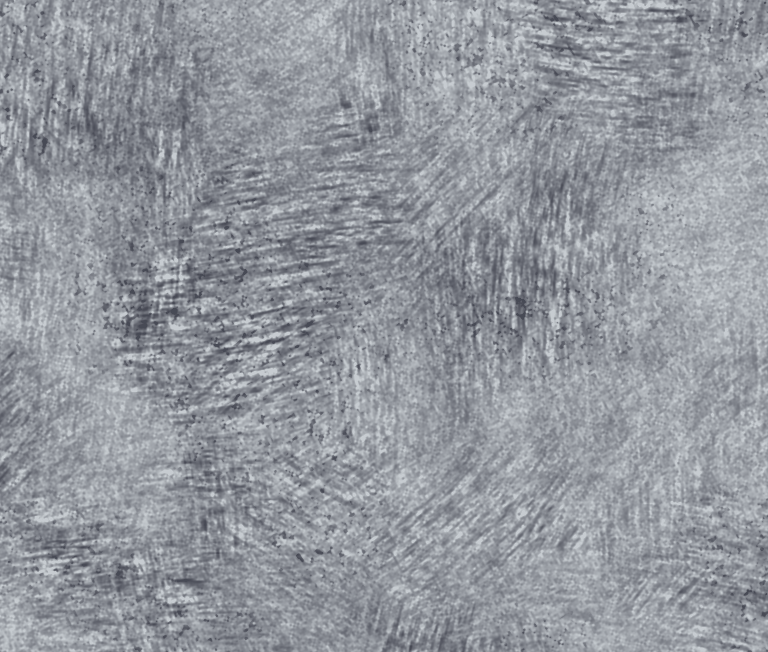
This texture is drawn by a Shadertoy shader. Its source:

```glsl
// Blue-grey plaster worked over with a dry brush.
// Cellular patches each carry their own stroke direction and pressure; two
// layers of short gritty bristle marks lie over clouds, mottling and grain.

const vec3 SHADOW_GREY = vec3(0.34, 0.35, 0.39);
const vec3 LIGHT_GREY = vec3(0.72, 0.74, 0.76);

float hash(vec2 p) {
    vec3 q = fract(vec3(p.xyx) * 0.1031);
    q += dot(q, q.yzx + 33.33);
    return fract((q.x + q.y) * q.z);
}

float valueNoise(vec2 p) {
    vec2 cell = floor(p);
    vec2 f = fract(p);
    f = f * f * (3.0 - 2.0 * f);
    float low = mix(hash(cell), hash(cell + vec2(1, 0)), f.x);
    float high = mix(hash(cell + vec2(0, 1)), hash(cell + vec2(1, 1)), f.x);
    return mix(low, high, f.y);
}

vec2 rotate(vec2 p, float angle) {
    float c = cos(angle);
    float s = sin(angle);
    return vec2(c * p.x + s * p.y, c * p.y - s * p.x);
}

float clouds(vec2 p) {
    float sum = 0.0;
    float amplitude = 0.5;
    for (int i = 0; i < 4; i++) {
        sum += amplitude * valueNoise(p);
        p = rotate(p, 0.65) * 2.1 + 17.0;
        amplitude *= 0.5;
    }
    return sum;
}

// Bristle marks along x: thin scratches broken up by short gritty dashes
float bristles(vec2 p, float seed) {
    p += 20.0 * seed;
    float scratch = valueNoise(p * vec2(15.0, 185.0));
    float dash = valueNoise(p * vec2(65.0, 250.0) + 31.0);
    return 0.45 * scratch + 0.55 * dash - 0.5;
}

// Blend of nearby brush patches: x = bristle relief, y = brush pressure
vec2 brushLayer(vec2 p, vec2 warp, float scale, float seed) {
    vec2 home = floor(p * scale);
    vec2 blend = vec2(0.0);
    float total = 0.0001;
    for (int y = -1; y <= 1; y++) {
        for (int x = -1; x <= 1; x++) {
            vec2 cell = home + vec2(x, y);
            vec2 key = cell + seed;
            vec2 jitter = vec2(hash(key + 11.0), hash(key + 23.0));
            float pressure = smoothstep(0.1, 1.0, hash(key + 37.0));
            float direction = floor(hash(key + 41.0) * 3.3) * 0.8;
            float angle = direction + 0.4 * (hash(key + 53.0) - 0.5);

            vec2 local = rotate(p - (cell + 0.15 + 0.7 * jitter) / scale, angle);
            float bend = 1.2 * (hash(key + 67.0) - 0.5);
            vec2 stroke = local + vec2(0.0, bend * local.x * local.x);
            float relief = bristles(stroke, hash(key + 71.0));

            // Warp and relief make the patch borders ragged; strokes stay straight
            vec2 reach = (local + warp) * scale * vec2(0.85, 1.1);
            reach.x += 0.4 * relief;
            float weight = exp(-10.0 * dot(reach, reach));
            blend += weight * vec2(relief * (0.25 + 0.75 * pressure), pressure);
            total += weight;
        }
    }
    return blend / total;
}

// Irregular dark specks gathered in loose groups
float specks(vec2 p, float grain) {
    float groups = smoothstep(0.35, 0.75, valueNoise(p * 6.0 + 9.0));
    float shape = 0.65 * valueNoise(rotate(p, 0.9) * 120.0) + 0.35 * (1.0 - grain);
    return groups * smoothstep(0.66, 0.84, shape);
}

void mainImage(out vec4 fragColor, in vec2 fragCoord) {
    vec2 p = fragCoord / iResolution.y;
    vec2 warp = vec2(clouds(p * 7.0 + 3.0), clouds(p * 7.0 + 47.0)) - 0.47;

    // Grain is turned off the axes so that no grid shows
    float grain = valueNoise(rotate(p, 0.5) * 270.0);
    float mottle = clouds(rotate(p, 1.1) * 28.0) - 0.47;

    // Large strokes below, shorter cross strokes above, both worn in places
    vec2 wide = brushLayer(p, 0.25 * warp, 3.8, 5.0);
    vec2 small = brushLayer(p + 2.3, 0.2 * warp, 6.5, 91.0);
    float wear = smoothstep(0.25, 0.65, clouds(p * 11.0 + 60.0));
    float relief = 0.58 * wide.x + 0.38 * small.x;
    relief *= (0.6 + 0.6 * wear) * (0.6 + 0.8 * grain);
    float pressure = 0.6 * wide.y + 0.4 * small.y;

    float tone = 0.578;
    tone += 0.23 * (clouds(p * 3.2 + 7.0) - 0.47);
    tone -= 0.12 * (pressure - 0.5);
    tone += relief + 0.16 * mottle;
    tone += 0.19 * (grain - 0.5);
    tone -= 0.15 * specks(p, grain);
    tone = clamp(tone, 0.28, 0.78);

    float lightness = (tone - SHADOW_GREY.r) / (LIGHT_GREY.r - SHADOW_GREY.r);
    fragColor = vec4(mix(SHADOW_GREY, LIGHT_GREY, lightness), 1.0);
}
```
